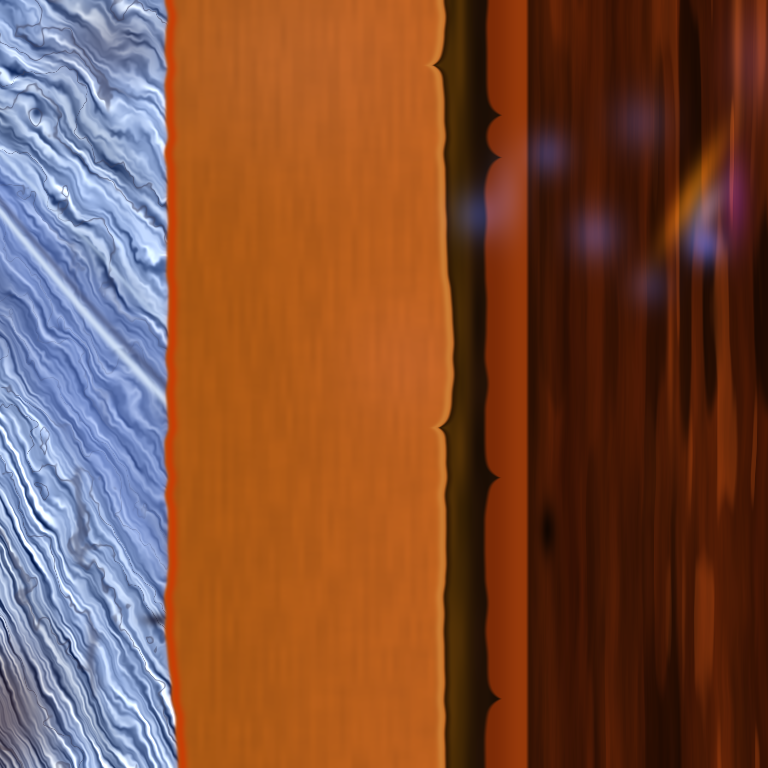
A Shadertoy shader for this texture:

```glsl
// Frosted pane beside an orange board, a dark thorny strip and lens-lit dark wood.

float hash(vec2 p) {
    vec3 q = fract(p.xyx * vec3(0.1031, 0.103, 0.0973));
    q += dot(q, q.yzx + 33.33);
    return fract((q.x + q.y) * q.z);
}

float noise(vec2 p) {
    vec2 i = floor(p), f = fract(p);
    f = f * f * (3.0 - 2.0 * f);
    return mix(mix(hash(i), hash(i + vec2(1, 0)), f.x),
               mix(hash(i + vec2(0, 1)), hash(i + vec2(1, 1)), f.x), f.y);
}

float fbm(vec2 p) {
    float sum = 0.0, amp = 0.5;
    for (int i = 0; i < 4; i++) {
        sum += amp * noise(p);
        p = p * 2.03 + 17.1;
        amp *= 0.5;
    }
    return sum;
}

float glow(vec2 p, vec2 center, vec2 radius) {
    vec2 d = (p - center) / radius;
    return exp(-dot(d, d));
}

float line(float d, float width) {
    return exp(-d * d / (width * width));
}

// Fibres fan out: each starts at height c on the left and falls more steeply when low.
vec3 frost(vec2 p) {
    float c = (p.y + 2.3 * p.x) / (1.0 + 1.6 * p.x);
    float warp = fbm(p * vec2(22.0, 18.0)) - 0.47;
    vec2 fibre = vec2(c * 85.0 + warp * 5.0, p.x * 19.0 + c * 9.0);
    float relief = noise(fibre) - noise(fibre + vec2(0.75, 0.15));
    relief += 0.55 * (noise(fibre * 2.1 + 9.0) - noise(fibre * 2.1 + vec2(9.8, 9.2)));
    float calm = smoothstep(0.5, 0.58, c) * (1.0 - smoothstep(0.75, 0.82, c));
    float low = 1.0 - smoothstep(0.3, 0.55, c);
    vec3 col = mix(vec3(0.54, 0.63, 0.80), vec3(0.44, 0.53, 0.75), calm);
    col *= 0.85 + 0.36 * fbm(vec2(c * 14.0, p.x * 8.0));
    float strength = mix(1.0, 0.55, calm) + 0.25 * low;
    col += max(relief, 0.0) * strength * vec3(0.60, 0.56, 0.44);
    col += min(relief, 0.0) * strength * vec3(0.56, 0.56, 0.54);
    // Loose dark strands
    float strand = line(noise(vec2(c * 24.0 + warp * 4.0, p.x * 5.0)) - 0.5, 0.035);
    col = mix(col, vec3(0.25, 0.26, 0.36), strand * (0.5 - 0.35 * calm));
    // Long bright ridge with its shadow, and a fainter one above
    float ridge = c - 0.725 + 0.10 * p.x * (0.218 - p.x) * 4.0;
    col = mix(col, vec3(0.30, 0.34, 0.49), 0.65 * line(ridge - 0.014, 0.006));
    col = mix(col, vec3(0.84, 0.90, 0.98), 0.9 * line(ridge, 0.007));
    col = mix(col, vec3(0.78, 0.86, 0.97), 0.6 * line(c - 0.80 + 0.01 * warp, 0.004));
    // Warm shade in the corners
    col = mix(col, vec3(0.32, 0.23, 0.23), 0.65 * glow(p, vec2(0.0, 0.07), vec2(0.07, 0.1)));
    col = mix(col, vec3(0.29, 0.26, 0.33), 0.4 * glow(p, vec2(0.14, 0.94), vec2(0.08, 0.05)));
    col = mix(col, vec3(0.12, 0.12, 0.2), 0.8 * glow(p, vec2(0.205, 0.193), vec2(0.018, 0.008)));
    return col;
}

vec3 board(vec2 p) {
    vec3 col = mix(vec3(0.67, 0.345, 0.08), vec3(0.73, 0.37, 0.115), smoothstep(0.25, 0.57, p.x));
    col += vec3(0.03, 0.03, 0.06) * glow(p, vec2(0.36, 0.93), vec2(0.2, 0.16));
    col += vec3(0.03, 0.02, 0.04) * glow(p, vec2(0.53, 0.53), vec2(0.09, 0.08));
    col *= 0.96 + 0.07 * noise(p * vec2(130.0, 22.0));
    return col * (0.98 + 0.04 * fbm(p * vec2(25.0, 60.0)));
}

vec3 wood(vec2 p) {
    float x = p.x + 0.012 * (fbm(p * vec2(8.0, 4.0)) - 0.5);
    float broad = fbm(vec2(x * 20.0, p.y * 2.0));
    float grain = fbm(vec2(x * 95.0, p.y * 4.0 + 3.0));
    vec3 col = mix(vec3(0.19, 0.055, 0.01), vec3(0.37, 0.135, 0.025), broad);
    col *= 0.68 + 0.68 * grain;
    float right = smoothstep(0.82, 0.92, p.x);
    float crack = smoothstep(0.60, 0.74, noise(vec2(x * 65.0, p.y * 3.5 + 6.0)));
    col *= 1.0 - crack * mix(0.2, 0.55, right);
    float shine = smoothstep(0.68, 0.85, noise(vec2(x * 110.0, p.y * 5.0)));
    col += shine * right * vec3(0.16, 0.075, 0.02);
    col += vec3(0.26, 0.13, 0.04) * glow(p, vec2(0.96, 0.97), vec2(0.007, 0.16));
    col += vec3(0.20, 0.085, 0.02) * glow(p, vec2(0.873, 0.54), vec2(0.004, 0.11));
    col *= 1.0 - 0.75 * glow(p, vec2(0.713, 0.31), vec2(0.01, 0.035));
    return col * (0.6 + 0.4 * smoothstep(0.687, 0.72, p.x));
}

// Coloured flare spots, added over everything.
vec3 flare(vec2 p) {
    vec3 spots[6] = vec3[6](vec3(0.714, 0.80, 0.028), vec3(0.833, 0.84, 0.036),
        vec3(0.62, 0.72, 0.03), vec3(0.775, 0.694, 0.032),
        vec3(0.918, 0.681, 0.024), vec3(0.846, 0.628, 0.027));
    vec3 light = vec3(0.0);
    for (int i = 0; i < 6; i++) {
        float gain = i == 4 ? 1.7 : i == 1 || i == 5 ? 0.65 : 1.0;
        light += gain * vec3(0.07, 0.13, 0.30) * glow(p, spots[i].xy, spots[i].zz * vec2(1.0, 1.1));
    }
    vec2 q = p - vec2(0.902, 0.75);
    vec2 tilted = vec2(q.x * 0.88 - q.y * 0.47, q.x * 0.47 + q.y * 0.88);
    light += vec3(0.42, 0.25, 0.02) * glow(tilted, vec2(0.0), vec2(0.016, 0.08));
    light += vec3(0.26, 0.28, 0.38) * glow(tilted, vec2(0.026, -0.012), vec2(0.018, 0.04));
    light += vec3(0.15, 0.05, 0.25) * glow(p, vec2(0.958, 0.74), vec2(0.018, 0.06));
    light += vec3(0.08, 0.06, 0.13) * glow(p, vec2(0.98, 0.92), vec2(0.035, 0.07));
    return light + vec3(0.05, 0.09, 0.19) * glow(p, vec2(0.66, 0.745), vec2(0.024, 0.055));
}

void mainImage(out vec4 fragColor, in vec2 fragCoord) {
    vec2 p = fragCoord / iResolution.xy;
    float rough = noise(vec2(p.y * 45.0, 2.0)) - 0.5;
    float paneEdge = 0.217 + 0.014 * smoothstep(0.2, 0.0, p.y) + 0.006 * rough;
    float stripLeft = 0.579 + 0.011 * glow(p.yy, vec2(0.53), vec2(0.16)) + 0.004 * rough;
    float stripRight = 0.633 + 0.005 * (noise(vec2(p.y * 28.0, 8.0)) - 0.5);
    // Thorns on both sides
    float thorns[6] = float[6](0.915, 0.443, 0.85, 0.795, 0.378, 0.09);
    for (int i = 0; i < 6; i++) {
        float spike = exp(-abs(p.y - thorns[i]) / 0.009);
        if (i < 2) stripLeft -= 0.016 * spike;
        else stripRight += 0.018 * spike;
    }
    vec3 col = mix(frost(p), board(p), smoothstep(-0.003, 0.003, p.x - paneEdge));
    col = mix(col, vec3(0.80, 0.22, 0.01), 0.8 * line(p.x - paneEdge - 0.006, 0.006));
    col = mix(col, vec3(0.82, 0.52, 0.22), 0.75 * line(p.x - stripLeft + 0.005, 0.005));
    vec3 redBand = mix(vec3(0.48, 0.165, 0.025), vec3(0.58, 0.22, 0.04), smoothstep(0.64, 0.68, p.x));
    vec3 strip = mix(vec3(0.27, 0.16, 0.02), vec3(0.12, 0.06, 0.02), smoothstep(0.596, 0.625, p.x));
    strip *= 0.8 + 0.4 * noise(p * vec2(90.0, 12.0));
    strip = mix(vec3(0.17, 0.085, 0.01), strip, smoothstep(0.0, 0.01, p.x - stripLeft));
    col = mix(col, strip, smoothstep(-0.002, 0.003, p.x - stripLeft));
    col = mix(col, redBand, smoothstep(-0.003, 0.004, p.x - stripRight));
    col = mix(col, wood(p), smoothstep(0.684, 0.690, p.x));
    fragColor = vec4(clamp(col + flare(p), 0.0, 1.0), 1.0);
}
```
